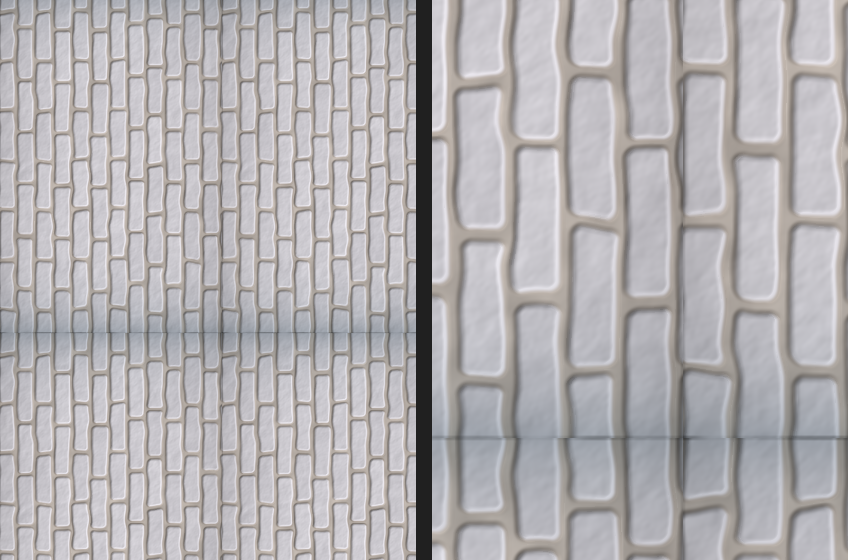
Left, the full canvas; right, a detail of the centre.
A Shadertoy shader for this texture:

```glsl
// Whitewashed brick wall with upright courses, printed as repeating panels.
// Each panel holds staggered rounded boxes; a height field of boxes and
// plaster noise is lit from one side, then darkened toward the panel seams.

// Lengths are in canvas heights; panel-local y runs downward.
const vec2  PANEL       = vec2(0.397, 0.612);
const float SEAM_Y      = 0.406;
const float COLUMNS     = 12.0;
const float COLUMN_SHIFT = 0.13;
const float JOINT       = 0.0031;   // half width of the mortar
const float CORNER      = 0.0060;
const float WOBBLE      = 0.0045;
const float STAGGER     = 0.024;    // random slide of each column
const float DEPTH       = 0.0024;
const float GRAIN       = 0.0015;
const float GRAIN_FREQ  = 85.0;
const float RELIEF      = 0.42;
const vec2  LIGHT       = vec2(0.80, 0.60);
const vec3  BRICK_LIGHT = vec3(0.82, 0.81, 0.83);
const vec3  BRICK_DARK  = vec3(0.73, 0.72, 0.745);
const vec3  MORTAR      = vec3(0.70, 0.665, 0.635);
const vec3  CREVICE     = vec3(0.49, 0.45, 0.42);
const vec3  SEAM_TINT   = vec3(0.76, 0.80, 0.82);

float hash(vec2 p) {
    return fract(sin(dot(p, vec2(12.9898, 78.233))) * 43758.5453);
}

float noise(vec2 p) {
    vec2 i = floor(p), f = fract(p);
    f = f * f * (3.0 - 2.0 * f);
    return mix(mix(hash(i), hash(i + vec2(1, 0)), f.x),
               mix(hash(i + vec2(0, 1)), hash(i + vec2(1, 1)), f.x), f.y);
}

float fbm(vec2 p) {
    float sum = 0.0, amp = 0.5;
    for (int i = 0; i < 3; i++) {
        sum += amp * noise(p);
        p = p * 2.03 + 17.0;
        amp *= 0.5;
    }
    return sum;
}

// Signed distance to the nearest brick; id receives its column and row.
float brickDistance(vec2 q, out vec2 id) {
    q += WOBBLE * (vec2(noise(q * 45.0), noise(q * 45.0 + 31.0)) - 0.5);
    float gx = q.x / PANEL.x * COLUMNS + COLUMN_SHIFT;
    float column = mod(floor(gx), COLUMNS);
    float odd = mod(column, 2.0);

    // Even columns hold seven bricks, odd ones six; the last spans the seam.
    float rows = 7.0 - odd;
    float size = mix(0.145, 0.152, odd);
    float start = mix(0.064, 0.106, odd) + STAGGER * (hash(vec2(column, 5.0)) - 0.5);
    float v = fract(q.y / PANEL.y - start);
    float row = min(floor(v / size), rows - 1.0);
    float low = row * size;
    float high = row > rows - 1.5 ? 1.0 : low + size;
    id = vec2(column, row);

    vec2 cell = vec2(PANEL.x / COLUMNS, (high - low) * PANEL.y);
    vec2 local = vec2((fract(gx) - 0.5) * cell.x, (v - 0.5 * (low + high)) * PANEL.y);
    local += 0.0018 * (vec2(hash(id + 3.0), hash(id + 8.0)) - 0.5);
    float gap = JOINT * (0.85 + 0.3 * hash(id + 21.0));
    vec2 b = abs(local) - 0.5 * cell + gap + CORNER;
    return length(max(b, 0.0)) + min(max(b.x, b.y), 0.0) - CORNER;
}

float height(vec2 q) {
    vec2 id;
    float face = 1.0 - smoothstep(-0.003, 0.0022, brickDistance(q, id));
    float rough = fbm(q * GRAIN_FREQ + id * 7.0 * step(0.5, face));
    return DEPTH * face + GRAIN * rough * mix(0.35, 1.0, face);
}

void mainImage(out vec4 fragColor, in vec2 fragCoord) {
    vec2 p = fragCoord / iResolution.y;
    vec2 uv = fract(vec2(p.x, SEAM_Y - p.y) / PANEL);
    vec2 q = uv * PANEL;

    // Base colours of brick and mortar
    vec2 id;
    float d = brickDistance(q, id);
    float face = 1.0 - smoothstep(-0.0015, 0.0015, d);
    float patchy = 0.55 * fbm(q * 38.0) + 0.35 * hash(id + 40.0) + 0.2;
    vec3 brick = mix(BRICK_DARK, BRICK_LIGHT, clamp(patchy, 0.0, 1.0));
    vec3 mortar = MORTAR * (0.93 + 0.16 * noise(q * 60.0));
    vec3 color = mix(mortar, brick, face);

    // Uneven dirt in the crevice around each brick
    float crevice = exp(-pow((d - 0.0008) / 0.0016, 2.0));
    color = mix(color, CREVICE, crevice * (0.12 + 0.42 * noise(q * 24.0 + 9.0)));

    // Side light over the relief
    vec2 e = vec2(0.0015, 0.0);
    vec2 slope = vec2(height(q + e.xy) - height(q - e.xy),
                      height(q + e.yx) - height(q - e.yx)) / (2.0 * e.x);
    color *= 1.0 - RELIEF * clamp(dot(slope, LIGHT), -0.35, 0.8);

    // Broad falloff toward the panel edges
    vec2 edge = min(uv, 1.0 - uv) * PANEL;
    float dusk = exp(-edge.y / 0.045);
    color *= mix(vec3(1.0), SEAM_TINT, dusk);
    color *= 1.0 - 0.07 * exp(-edge.x / 0.035);
    color *= 1.0 + 0.025 * sin(3.14159 * uv.x);

    // Worn hairline seams between panels
    vec2 hairline = 1.0 - smoothstep(vec2(0.0004), vec2(0.0021), edge);
    color *= 1.0 - 0.28 * hairline.y * noise(vec2(q.x * 55.0, 2.0));
    color *= 1.0 - 0.16 * hairline.x * noise(vec2(4.0, q.y * 35.0));

    fragColor = vec4(clamp(color, 0.0, 1.0), 1.0);
}
```
